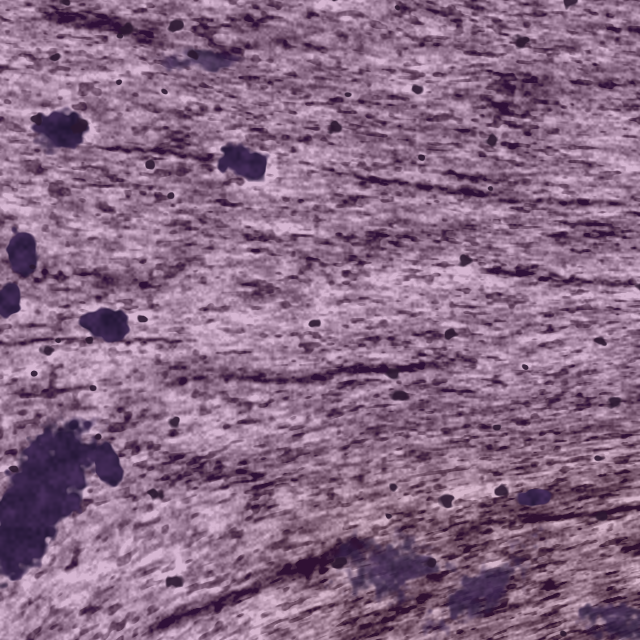
This texture is drawn by a three.js fragment shader. Its source:

```glsl
// Draws stained fibrous tissue: mauve streaked fibres with dark violet cells and granules.
varying vec2 vUv;

float hash(vec2 p) {
  p = fract(p * vec2(0.1031, 0.1137));
  p += dot(p, p.yx + 33.33);
  return fract((p.x + p.y) * p.x * 17.0 + p.y * 43.7);
}

float noise(vec2 p) {
  vec2 i = floor(p), f = fract(p);
  f = f * f * (3.0 - 2.0 * f);
  return mix(mix(hash(i), hash(i + vec2(1, 0)), f.x),
             mix(hash(i + vec2(0, 1)), hash(i + vec2(1, 1)), f.x), f.y);
}

// Noise centred on zero
float ripple(vec2 p) { return noise(p + 40.0) - 0.5; }

// Scaled distance to a tilted ellipse: 1 on its outline
float ellipse(vec2 p, vec2 centre, vec2 radius, float tilt) {
  float c = cos(tilt), s = sin(tilt);
  p -= centre;
  return length(vec2(c * p.x + s * p.y, c * p.y - s * p.x) / radius);
}

// Soft dark thread from a to b, tapering at its ends
float strand(vec2 p, vec2 a, vec2 b, float width) {
  p.y += 0.02 * ripple(p * 9.0) + 0.006 * ripple(p * 60.0);
  vec2 ab = b - a;
  float t = clamp(dot(p - a, ab) / dot(ab, ab), 0.0, 1.0);
  float d = length(p - a - t * ab) / width;
  return exp(-d * d) * smoothstep(0.0, 0.15, t) * smoothstep(1.0, 0.8, t);
}

// Scattered granules: x is the dark core, y the pale rim
vec2 granules(vec2 p) {
  vec2 result = vec2(0.0), q = p * 15.0, cell = floor(q);
  for (int j = -1; j <= 1; j++)
    for (int i = -1; i <= 1; i++) {
      vec2 id = cell + vec2(i, j) + 20.0;
      vec2 centre = id - 20.0 + vec2(hash(id + 3.7), hash(id + 91.3));
      float radius = mix(0.06, 0.16, pow(hash(id + 57.1), 2.0));
      float present = step(0.76, hash(id + 130.9));
      float d = length((q - centre) * vec2(0.85, 1.0)) / radius + 0.9 * ripple(p * 130.0);
      result = max(result, present * vec2(smoothstep(1.3, 0.7, d), smoothstep(3.2, 1.2, d)));
    }
  return result;
}

void main() {
  vec2 p = vUv;

  // Fibre coordinates: falling at the top, rising steeply at the bottom
  float slope = 0.5 * (1.0 - p.y) * (1.0 - p.y) - 0.1;
  vec2 f = vec2(p.x, p.y - slope * (p.x - 0.5));
  f.y += 0.018 * ripple(p * vec2(5, 9)) + 0.004 * ripple(p * vec2(25, 40));
  float lower = smoothstep(0.32, 0.08, p.y - 0.12 * p.x);
  float lowerRight = lower * smoothstep(0.25, 0.6, p.x);

  // Ground tone: broad bands, fibres and fine grain
  float tone = 0.625;
  tone += 0.18 * ripple(f * vec2(3, 14)) + 0.12 * ripple(f * vec2(9, 32));
  tone += 0.26 * ripple(f * vec2(18, 115)) + 0.20 * ripple(f * vec2(50, 170) + 7.0);
  tone += 0.24 * ripple(f * vec2(115, 205) + 19.0) + 0.14 * ripple(p * 256.0);

  // Dark specks strung along the fibres
  float speck = 0.55 * noise(f * vec2(85, 175) + 5.0) + 0.45 * noise(f * vec2(22, 95) + 11.0);
  tone -= 0.25 * smoothstep(0.53, 0.76, speck);

  // Pale bands and the blotchy lower corner
  tone += 0.12 * exp(-pow((f.y - 0.45) / 0.03, 2.0)) * smoothstep(0.5, 0.0, p.x);
  tone += 0.10 * lower * smoothstep(0.5, 0.1, p.x);
  tone += 0.10 * smoothstep(0.15, 0.0, length((p - vec2(0.62, 0.87)) * vec2(0.8, 1.5)));
  tone += lowerRight * (0.45 * ripple(f * vec2(22, 42)) - 0.07);

  // Long dark threads
  float thread = strand(p, vec2(0.2, 0.0), vec2(0.6, 0.17), 0.011);
  thread = max(thread, strand(p, vec2(0.22, 0.395), vec2(0.78, 0.44), 0.006));
  thread = max(thread, strand(p, vec2(0.08, 0.78), vec2(0.37, 0.75), 0.005));
  thread = max(thread, strand(p, vec2(0.48, 0.735), vec2(1.05, 0.665), 0.005));
  thread = max(thread, strand(p, vec2(0.74, 0.578), vec2(1.1, 0.55), 0.005));
  thread = max(thread, strand(p, vec2(-0.1, 0.46), vec2(0.34, 0.465), 0.004));
  thread = max(thread, strand(p, vec2(0.05, 0.985), vec2(0.28, 0.935), 0.012));
  thread = max(thread, strand(p, vec2(0.8, 0.18), vec2(1.1, 0.23), 0.006));
  tone -= 0.38 * thread * (0.6 + 0.8 * noise(f * vec2(70, 150)));

  // Compact cells and the large clump at the left
  float cell = ellipse(p, vec2(0.098, 0.798), vec2(0.040, 0.030), 0.0);
  cell = min(cell, ellipse(p, vec2(0.384, 0.745), vec2(0.041, 0.025), -0.25));
  cell = min(cell, ellipse(p, vec2(0.035, 0.605), vec2(0.024, 0.036), 0.3));
  cell = min(cell, ellipse(p, vec2(0.010, 0.532), vec2(0.022, 0.025), 0.0));
  cell = min(cell, ellipse(p, vec2(0.163, 0.490), vec2(0.034, 0.026), 0.0));
  cell = min(cell, ellipse(p, vec2(0.838, 0.225), vec2(0.029, 0.014), 0.1));
  cell = min(cell, ellipse(p, vec2(0.060, 0.220), vec2(0.135, 0.056), 0.95));
  cell = min(cell, ellipse(p, vec2(0.170, 0.275), vec2(0.022, 0.038), 0.2));
  cell += 0.55 * ripple(p * 38.0) + 0.35 * ripple(p * 95.0);

  // Diffuse, ragged cells
  float ragged = ellipse(p, vec2(0.755, 0.080), vec2(0.085, 0.030), 0.65);
  ragged = min(ragged, ellipse(p, vec2(0.965, 0.025), vec2(0.055, 0.030), -0.4));
  ragged = min(ragged, ellipse(p, vec2(0.600, 0.115), vec2(0.070, 0.040), 0.1));
  ragged = min(ragged, ellipse(p, vec2(0.306, 0.907), vec2(0.055, 0.014), 0.0));
  ragged += 1.0 * ripple(p * 45.0) + 0.8 * ripple(p * 110.0);

  float halo = smoothstep(1.7, 1.1, cell) * smoothstep(0.5, 0.75, noise(p * vec2(24, 34)));
  vec2 grain = granules(p);
  tone += 0.22 * halo + 0.10 * grain.y;

  // Stain colours
  tone = clamp(tone, 0.19, 0.84);
  vec3 colour = vec3(tone, tone - 0.125, tone - 0.015);
  colour.b += 0.05 * smoothstep(0.36, 0.2, tone) - 0.03 * lowerRight;
  vec3 violet = mix(vec3(0.13, 0.08, 0.20), vec3(0.30, 0.19, 0.38),
                    0.6 * noise(p * 60.0) + 0.4 * noise(p * 150.0));
  float stain = max(smoothstep(1.12, 0.88, cell), 0.8 * smoothstep(1.3, 0.5, ragged));
  colour = mix(colour, violet, stain);
  colour = mix(colour, vec3(0.17, 0.09, 0.19), 0.9 * grain.x);
  gl_FragColor = vec4(colour, 1.0);
}
```
